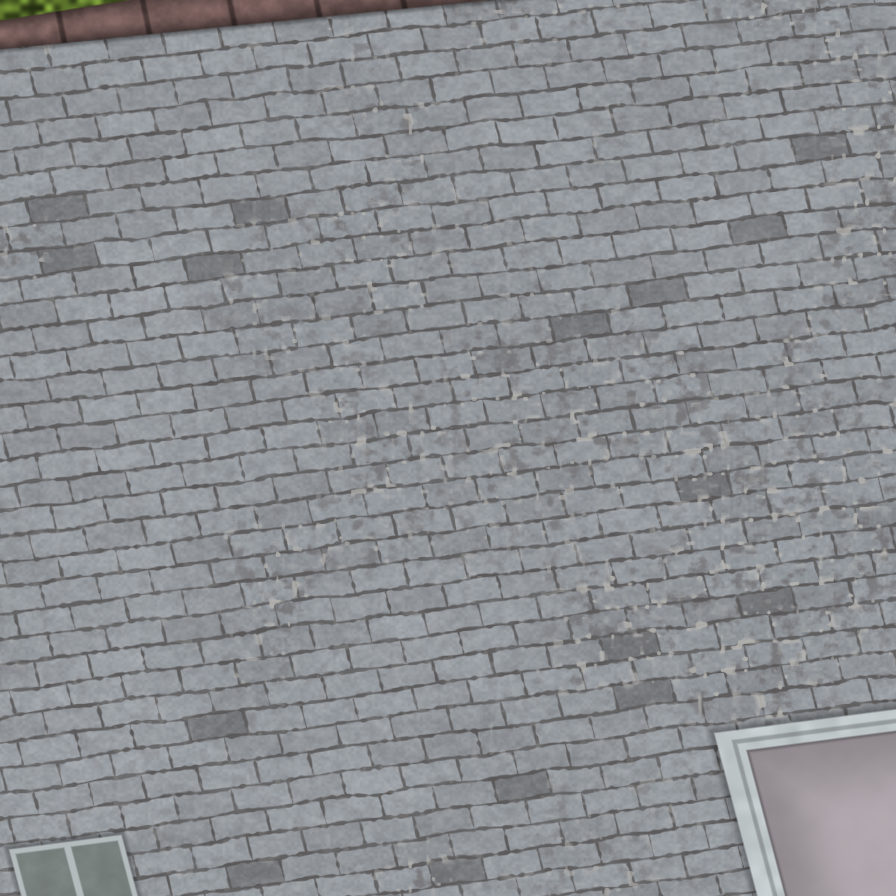
Give the GLSL for this texture, as a three.js fragment shader.

```glsl
// Weathered slate roof in tilted half-bond courses, with a clay ridge and two roof windows.
varying vec2 vUv;

const vec2 SLATE_SIZE = vec2(0.0625, 0.0274);
const vec2 BOND_ORIGIN = vec2(0.0162, 0.0336);
const float COURSE_SLOPE = 0.123;
const float SLOPE_CHANGE = 0.035;
const float SIDE_LEAN = 0.25;
const float JOINT_INNER = 0.0004;
const float JOINT_OUTER = 0.0029;
const float SIDE_JITTER = 0.09;
const float SOFT = 0.0015;

const vec3 SLATE = vec3(0.595, 0.615, 0.637);
const vec3 SLATE_DARK = vec3(0.49, 0.50, 0.515);
const vec3 JOINT = vec3(0.345, 0.335, 0.335);
const vec3 CHIP = vec3(0.72, 0.715, 0.70);
const vec3 GRIME = vec3(0.44, 0.43, 0.44);
const vec3 CLAY = vec3(0.43, 0.34, 0.33);
const vec3 LEAF = vec3(0.34, 0.43, 0.16);
const vec3 FRAME = vec3(0.75, 0.78, 0.79);
const vec3 GLASS = vec3(0.66, 0.63, 0.65);
const vec3 SMALL_GLASS = vec3(0.47, 0.50, 0.49);

float hash(vec2 p) {
  return fract(sin(dot(p, vec2(127.1, 311.7))) * 43758.5453);
}

float noise(vec2 p) {
  vec2 i = floor(p), f = fract(p);
  f = f * f * (3.0 - 2.0 * f);
  return mix(mix(hash(i), hash(i + vec2(1.0, 0.0)), f.x),
             mix(hash(i + vec2(0.0, 1.0)), hash(i + 1.0), f.x), f.y);
}

float fbm(vec2 p) {
  float sum = 0.0, gain = 0.53;
  for (int i = 0; i < 4; i++) {
    sum += gain * noise(p);
    p = p * 2.03 + 17.3;
    gain *= 0.5;
  }
  return sum;
}

float above(float edge, float x) {
  return smoothstep(edge - SOFT, edge + SOFT, x);
}

// Distances right of and below a window's upper left corner.
vec2 windowCoords(vec2 p, vec2 corner) {
  vec2 d = p - corner;
  return vec2(d.x + 0.265 * d.y, 0.13 * d.x - d.y);
}

vec3 slates(vec2 p) {
  // Skewed half-bond grid
  vec2 q = p - 0.5;
  float slope = COURSE_SLOPE - SLOPE_CHANGE * q.y;
  vec2 roof = vec2(q.x + SIDE_LEAN * q.y, q.y - slope * q.x) / (1.0 + SIDE_LEAN * COURSE_SLOPE);
  vec2 grid = (roof - BOND_ORIGIN) / SLATE_SIZE + 0.5;
  grid.y += 0.16 * (noise(p * 26.0) - 0.5);
  float row = floor(grid.y);
  grid.x += 0.5 * mod(row, 2.0) + 0.12 * (hash(vec2(row, 7.0)) - 0.5);
  vec2 id = vec2(floor(grid.x), row);
  vec2 cell = fract(grid);

  // Uneven joints around each slate
  float left = SIDE_JITTER * hash(id);
  float right = 1.0 + SIDE_JITTER * (hash(id + vec2(1.0, 0.0)));
  if (cell.x < left) { id.x -= 1.0; }
  float side = min(abs(cell.x - left), right - cell.x) * SLATE_SIZE.x;
  float course = min(cell.y, 1.0 - cell.y) * SLATE_SIZE.y;
  float edge = min(side + 0.0004, course);
  float rough = edge + 0.0028 * (noise(p * 170.0) - 0.5);
  float joint = 1.0 - smoothstep(JOINT_INNER, JOINT_OUTER, rough);

  // Slate tone, fine grain and broad weathering
  float tone = hash(id + 31.0);
  float patches = fbm(p * 7.0 + 3.0);
  vec3 color = mix(SLATE, SLATE_DARK, 0.42 * tone * tone + 0.8 * step(0.975, tone));
  color += 0.09 * (fbm(p * vec2(90.0, 130.0)) - 0.5) + 0.05 * (noise(p * 300.0) - 0.5);
  color += 0.07 * (0.5 - patches);

  // Grime and pale chipped edges, heavier in worn patches
  float worn = smoothstep(0.42, 0.72, patches + 0.12 * q.x);
  float grime = smoothstep(0.52, 0.78, fbm(p * 75.0 + 9.0)) * (0.25 + 0.75 * worn);
  color = mix(color, GRIME, 0.75 * grime);
  color = mix(color, JOINT, joint * (0.68 + 0.32 * noise(p * 60.0)));
  float rim = 1.0 - smoothstep(0.002, 0.0075, edge);
  float chips = smoothstep(0.64, 0.86, noise(p * 155.0 + 40.0)) * (0.2 + 0.8 * worn);
  return mix(color, CHIP, chips * (0.25 + 0.6 * rim));
}

void main() {
  vec2 p = vUv;
  vec3 color = slates(p);

  // Clay ridge tiles with foliage behind
  float ridge = p.y - 0.945 - 0.1 * p.x;
  float ridgeTop = 0.032 + 0.06 * p.x;
  color *= 1.0 - 0.35 * smoothstep(-0.007, 0.0, ridge);
  float lap = abs(fract((p.x + 0.2 * ridge - 0.072) / 0.095 + 0.5) - 0.5) * 0.095;
  vec3 clay = CLAY * (0.62 + 0.5 * sin(3.14 * clamp(ridge / ridgeTop, 0.0, 1.0)));
  clay *= 0.8 + 0.4 * fbm(p * 80.0);
  clay *= 1.0 - 0.4 * (1.0 - smoothstep(0.001, 0.005, lap));
  color = mix(color, clay, above(0.0, ridge));
  color = mix(color, LEAF * (0.4 + 1.2 * noise(p * 110.0)), above(ridgeTop, ridge));

  // Large roof window
  vec2 w = windowCoords(p, vec2(0.797, 0.182));
  float rim = min(w.x, w.y);
  float pane = min(w.x - 0.031, w.y - 0.024);
  color *= 1.0 - 0.3 * smoothstep(-0.012, 0.0, rim);
  vec3 frame = FRAME * (0.94 + 0.12 * noise(p * 70.0));
  frame *= 1.0 - 0.22 * (1.0 - smoothstep(0.001, 0.004, abs(pane + 0.011)));
  color = mix(color, frame, above(0.0, rim));
  vec3 glass = GLASS * (0.86 + 0.18 * smoothstep(0.0, 0.09, pane) + 0.05 * (fbm(p * 40.0) - 0.5));
  glass *= 0.72 + 0.28 * smoothstep(0.0, 0.005, pane);
  color = mix(color, glass, above(0.0, pane));

  // Small window with a central bar
  w = windowCoords(p, vec2(0.01, 0.052));
  rim = min(min(w.x, 0.13 - w.x), w.y);
  color *= 1.0 - 0.3 * smoothstep(-0.008, 0.0, rim);
  color = mix(color, FRAME * 0.94, above(0.0, rim));
  pane = min(rim - 0.006, abs(w.x - 0.066) - 0.004);
  color = mix(color, SMALL_GLASS * (0.92 + 0.16 * fbm(p * 60.0)), above(0.0, pane));

  gl_FragColor = vec4(color, 1.0);
}
```
